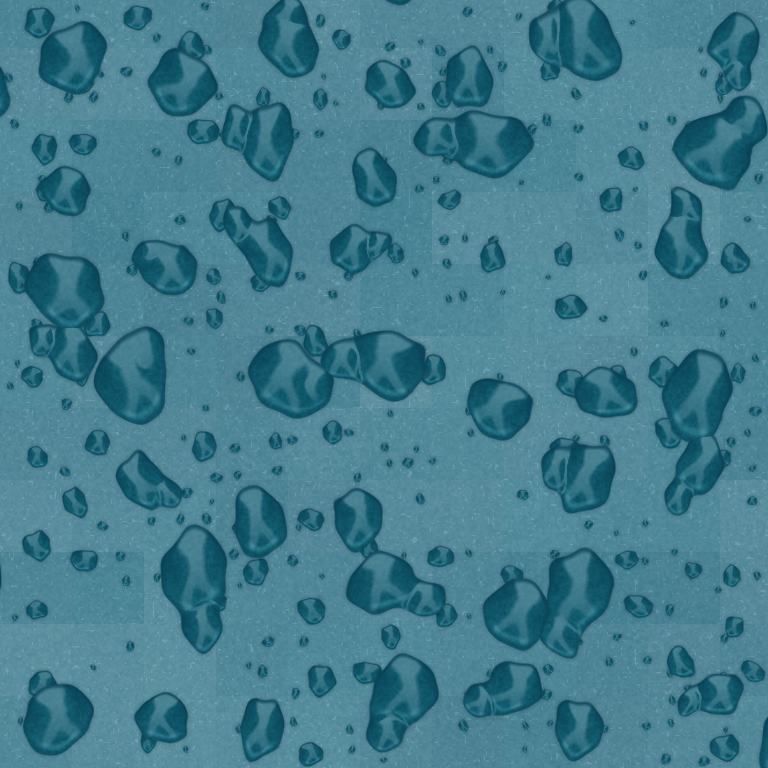
This texture is drawn by a three.js fragment shader. Its source:

```glsl
// Water drops on a brushed teal sheet: three jittered grids of lobed, wavy blobs,
// each shaded with dark flanks, a pale refracted strip and a dark rim,
// over a softly patched background with fine grain.
varying vec2 vUv;

float hash(vec2 p) {
  vec3 q = fract(vec3(p.xyx) * 0.1031);
  q += dot(q, q.yzx + 33.33);
  return fract((q.x + q.y) * q.z);
}

vec2 hash2(vec2 p) {
  return vec2(hash(p), hash(p + 57.3));
}

float valueNoise(vec2 p) {
  vec2 i = floor(p), f = fract(p);
  f = f * f * (3.0 - 2.0 * f);
  return mix(mix(hash(i), hash(i + vec2(1, 0)), f.x),
             mix(hash(i + vec2(0, 1)), hash(i + vec2(1, 1)), f.x), f.y);
}

float smoothMin(float a, float b, float k) {
  float h = max(k - abs(a - b), 0.0) / k;
  return min(a, b) - h * h * k * 0.25;
}

// Nearest drop of a grid: xy = position inside it, z = distance in radii, w = radius
vec4 nearestDrop(vec2 uv, float grid, vec2 radii, float density, float lobeReach, float seed) {
  vec4 nearest = vec4(0.0, 0.0, 9.0, 1.0);
  vec2 p = uv * grid + seed, home = floor(p);
  for (int j = -1; j <= 1; j++) {
    for (int i = -1; i <= 1; i++) {
      vec2 cell = home + vec2(i, j);
      vec2 place = hash2(cell + 11.0), kind = hash2(cell + 23.0), form = hash2(cell + 41.0);
      if (kind.x > density) continue;
      float radius = mix(radii.x, radii.y, kind.y);

      // Tilt, stretch and wobble the local space
      vec2 q = (p - cell - 0.5 - (place - 0.5) * 0.6) / radius;
      float tilt = (form.x - 0.5) * 0.9;
      q = mat2(cos(tilt), sin(tilt), -sin(tilt), cos(tilt)) * q;
      float stretch = mix(0.88, 1.22, form.y);
      q *= vec2(stretch, 1.0 / stretch);
      q += 0.09 * sin(q.yx * vec2(2.6, 3.1) + form * 40.0);
      q += 0.035 * sin(q.yx * vec2(7.0, 6.0) + place * 30.0);

      // Some drops have run into a smaller neighbour
      float turn = place.x * 37.0;
      vec2 lobe = vec2(cos(turn), sin(turn)) * lobeReach * smoothstep(0.3, 0.8, place.y);
      float body = length(q) - 1.0;
      float side = length(q - lobe) - 0.6;
      float d = smoothMin(body, side, 0.4);
      q = mix(q, (q - lobe) / 0.65, smoothstep(-0.25, 0.3, body - side));

      float size = radius / grid;
      if (d * size < nearest.z * nearest.w) nearest = vec4(q, d, size);
    }
  }
  return nearest;
}

vec3 dropColour(vec4 drop, float grain) {
  vec2 q = drop.xy;
  float phase = drop.w * 900.0;
  float large = smoothstep(0.008, 0.03, drop.w);
  vec3 colour = mix(vec3(0.04, 0.30, 0.37), vec3(0.09, 0.39, 0.47), grain);

  // Pale strip, flaring into two feet near the bottom
  float width = 0.24 + 0.3 * smoothstep(0.1, -0.65, q.y) + 0.22 * smoothstep(0.3, 0.8, q.y);
  float across = abs(q.x - 0.12 * sin(q.y * 2.2 + phase));
  float foot = -0.72 + 0.35 * (1.0 - smoothstep(0.0, 0.4, across));
  float strip = smoothstep(width + 0.1, width - 0.1, across) * smoothstep(foot - 0.1, foot + 0.12, q.y);
  vec3 pale = mix(vec3(0.19, 0.44, 0.51), vec3(0.30, 0.52, 0.58), smoothstep(-0.7, 0.5, q.y));
  colour = mix(colour, pale + (grain - 0.5) * 0.05, strip * mix(0.65, 0.92, large));

  // Deep shade in the flanks and along the rim, strongest at the top
  float flank = smoothstep(0.35, 0.7, across) * smoothstep(-0.5, 0.4, q.y);
  colour = mix(colour, vec3(0.02, 0.23, 0.31), flank * 0.4);
  float rim = smoothstep(-0.17, -0.03, drop.z);
  colour = mix(colour, vec3(0.03, 0.25, 0.33), rim * mix(0.35, 0.75, smoothstep(-0.6, 0.7, q.y)));

  // Faint glint low in the drop
  float glint = smoothstep(0.14, 0.0, abs(length(q + vec2(0.0, 0.05)) - 0.72)) * smoothstep(-0.35, -0.7, q.y);
  return colour + vec3(0.08, 0.10, 0.10) * glint;
}

vec3 paintDrop(vec3 under, vec4 drop, float grain) {
  float d = drop.z * drop.w;
  under *= 1.0 - 0.08 * smoothstep(0.006, 0.0, d);
  return mix(under, dropColour(drop, grain), smoothstep(0.0014, -0.0014, d));
}

void main() {
  vec2 uv = vUv;
  float grain = 0.6 * valueNoise(uv * 380.0) + 0.4 * valueNoise(uv * 190.0 + 7.0);

  // Sheet: square patches of tint, slow drift and grain
  vec2 patchCell = floor(uv * 10.67);
  float tint = 0.5 + 0.55 * (hash(patchCell + 3.0) - 0.5);
  tint += 0.22 * sin(uv.x * 5.0 + 1.5 * sin(uv.y * 4.0)) * sin(uv.y * 6.0 + 1.0);
  tint += 0.8 * (grain - 0.5);
  vec3 colour = mix(vec3(0.27, 0.495, 0.565), vec3(0.365, 0.572, 0.632), tint);
  colour.r += 0.025 * (hash(patchCell + 19.0) - 0.5);
  colour += 0.07 * smoothstep(0.8, 0.95, valueNoise(uv * 330.0 + 91.0));

  // Drops, from fine to large
  colour = paintDrop(colour, nearestDrop(uv, 27.0, vec2(0.08, 0.19), 0.3, 0.0, 71.0), grain);
  colour = paintDrop(colour, nearestDrop(uv, 13.0, vec2(0.12, 0.25), 0.42, 0.5, 35.0), grain);
  colour = paintDrop(colour, nearestDrop(uv, 7.0, vec2(0.2, 0.36), 0.82, 1.25, 12.0), grain);

  gl_FragColor = vec4(colour, 1.0);
}
```
